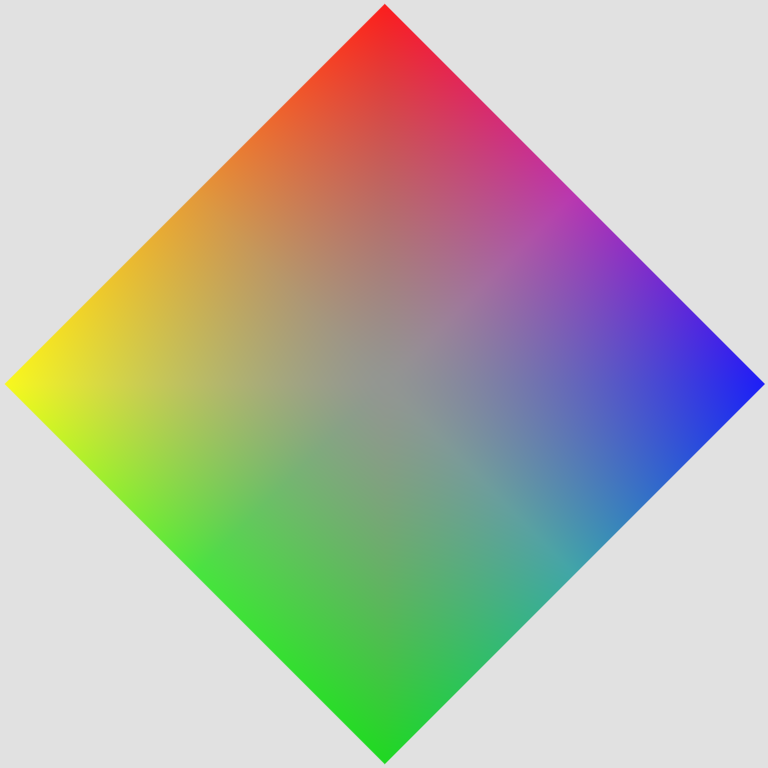
Reproduce this background procedurally as a WebGL 2 fragment shader.

```glsl
#version 300 es
precision highp float;
uniform vec2 u_resolution;
out vec4 fragColor;

// Colour on the diamond rim, t runs from the side corner (0) to the top or bottom corner (1)
vec3 rimColor(vec2 p, float t) {
    vec3 red = vec3(0.985, 0.115, 0.115);
    vec3 green = vec3(0.12, 0.85, 0.13);
    vec3 blue = vec3(0.115, 0.115, 0.97);
    vec3 yellow = vec3(0.975, 0.975, 0.115);

    vec3 orange = vec3(0.895, 0.60, 0.22);
    vec3 magenta = vec3(0.73, 0.21, 0.69);
    vec3 lime = vec3(0.28, 0.90, 0.24);
    vec3 teal = vec3(0.25, 0.65, 0.66);

    bool right = p.x > 0.0;
    bool upper = p.y > 0.0;
    vec3 side = right ? blue : yellow;
    vec3 pole = upper ? red : green;
    vec3 middle = upper ? (right ? magenta : orange) : (right ? teal : lime);
    return t < 0.5 ? mix(side, middle, 2.0 * t) : mix(middle, pole, 2.0 * t - 1.0);
}

void main() {
    vec2 uv = gl_FragCoord.xy / u_resolution;
    vec2 p = (uv - vec2(0.501, 0.5)) / 0.495;

    // Diamond radius: 0 at the centre, 1 on the rim
    float radius = abs(p.x) + abs(p.y);
    float t = abs(p.y) / max(radius, 0.0001);

    // Grey heart blending out to the coloured rim
    vec3 grey = vec3(0.575, 0.588, 0.572);
    vec3 diamond = mix(grey, rimColor(p, t), pow(min(radius, 1.0), 1.35));

    // Smooth silhouette over the pale backdrop
    float edge = (radius - 1.0) * 0.495 * 0.7071;
    float feather = 0.75 / min(u_resolution.x, u_resolution.y);
    float inside = 1.0 - smoothstep(-feather, feather, edge);
    fragColor = vec4(mix(vec3(0.882), diamond, inside), 1.0);
}
```
